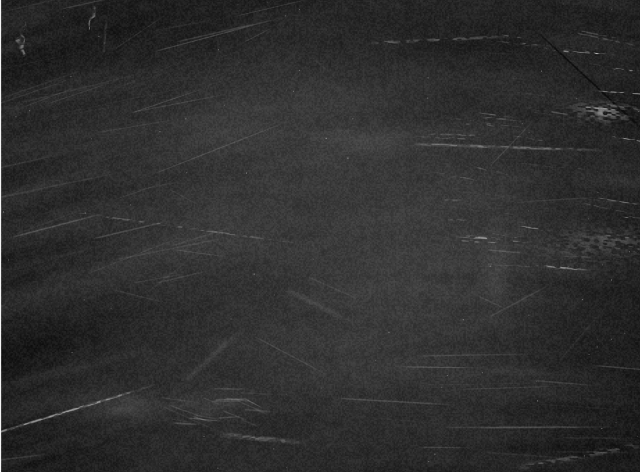
Give the GLSL for this texture, as a Shadertoy shader.

```glsl
// A worn blackboard: dark vignetted slate with fine grain and wiped chalk haze.
// Haze follows a gently arched flow; scratches are hashed line segments in groups,
// broken up by chalk noise, with a few long strokes, smudges and specks on top.

#define SLATE_LIGHT 0.214
#define SLATE_DARK 0.108
#define GRAIN_SCALE 340.0
#define GRAIN_AMOUNT 0.075
#define HAZE_AMOUNT 0.13
#define STREAK_AMOUNT 0.075
#define SCRATCH_GAIN 1.0
#define SMUDGE_GAIN 1.0
#define SPECK_CELLS 70.0
#define EDGE_WIDTH 0.0025

float hash(vec2 p) {
    vec3 q = fract(p.xyx * 0.1031);
    q += dot(q, q.yzx + 33.33);
    return fract((q.x + q.y) * q.z);
}

float noise(vec2 p) {
    vec2 i = floor(p), f = fract(p);
    f = f * f * (3.0 - 2.0 * f);
    return mix(mix(hash(i), hash(i + vec2(1, 0)), f.x),
               mix(hash(i + vec2(0, 1)), hash(i + vec2(1, 1)), f.x), f.y);
}

float fbm(vec2 p) {
    float sum = 0.0, amp = 0.5;
    for (int i = 0; i < 5; i++) {
        sum += amp * noise(p);
        p = mat2(1.6, 0.25, -0.25, 1.6) * p * 1.25 + 17.3;
        amp *= 0.5;
    }
    return sum;
}

// Soft line from a to b that fades at both ends
float stroke(vec2 p, vec2 a, vec2 b, float width) {
    vec2 d = b - a;
    float t = clamp(dot(p - a, d) / dot(d, d), 0.0, 1.0);
    float line = 1.0 - smoothstep(0.0, width + 1.0 / iResolution.y, length(p - a - d * t));
    return line * smoothstep(0.0, 0.15, t) * (1.0 - smoothstep(0.6, 1.0, t));
}

// Group of random scratches centred in the box lo..hi
float scratches(vec2 p, float seed, int count, vec2 lo, vec2 hi,
                float angle, float spread, float reach) {
    float sum = 0.0;
    for (int i = 0; i < count; i++) {
        vec2 id = vec2(float(i) + 1.0, seed);
        vec2 c = mix(lo, hi, vec2(hash(id), hash(id + 31.7)));
        float turn = angle + spread * (hash(id + 57.1) * 2.0 - 1.0);
        float size = reach * mix(0.25, 1.0, hash(id + 83.9));
        vec2 arm = size * vec2(cos(turn), sin(turn));
        float level = hash(id + 111.3);
        sum += stroke(p, c - arm, c + arm, 0.0012 * hash(id + 7.7)) * (0.15 + level * level);
    }
    return sum;
}

float smudge(vec2 p, vec2 centre, vec2 radius) {
    vec2 q = (p - centre) / radius;
    return exp(-dot(q, q));
}

void mainImage(out vec4 fragColor, in vec2 fragCoord) {
    vec2 uv = fragCoord / iResolution.xy;
    vec2 p = fragCoord / iResolution.y;
    vec2 flow = vec2(p.x, p.y - 0.3 * p.x + 0.155 * p.x * p.x);

    // Slate, vignette and grain
    float rim = length((uv - vec2(0.53, 0.52)) * vec2(1.7, 1.6));
    float tone = mix(SLATE_LIGHT, SLATE_DARK, smoothstep(0.2, 1.15, rim));
    tone += GRAIN_AMOUNT * (noise(p * GRAIN_SCALE) - 0.5);
    tone += 0.04 * (fbm(p * 60.0) - 0.48);

    // Wiped haze and finer streaks, stronger towards the sides
    float sides = smoothstep(0.1, 0.5, abs(uv.x - 0.5));
    float haze = fbm(flow * vec2(2.2, 8.0) + 3.0);
    float streak = fbm(flow * vec2(2.5, 45.0) + 9.0);
    tone += HAZE_AMOUNT * (haze - 0.46);
    tone += STREAK_AMOUNT * (streak - 0.45) * (0.3 + sides) * smoothstep(0.25, 0.6, haze);

    // Scratch groups: upper left, right, scattered, lower left tangle, lower right
    float chalk = smoothstep(0.3, 0.75, noise(flow * vec2(110.0, 280.0)));
    float worn = 0.35 + 0.65 * chalk;
    float marks = 0.11 * scratches(p, 3.0, 34, vec2(0.0, 0.38), vec2(0.5, 1.0), 0.27, 0.12, 0.2);
    marks += 0.38 * chalk * smoothstep(0.75, 1.3, p.x)
        * scratches(p, 11.0, 54, vec2(0.95, 0.42), vec2(1.37, 0.95), -0.12, 0.1, 0.1);
    marks += 0.08 * scratches(p, 23.0, 28, vec2(0.0), vec2(1.35, 1.0), 0.1, 0.8, 0.1);
    marks += 0.13 * scratches(p, 37.0, 26, vec2(0.38, 0.1), vec2(0.58, 0.18), -0.2, 0.35, 0.05);
    marks += 0.11 * scratches(p, 41.0, 18, vec2(0.7, 0.02), vec2(1.35, 0.26), -0.03, 0.07, 0.18);

    // Long single strokes
    marks += 0.42 * worn * stroke(p, vec2(-0.06, 0.067), vec2(0.36, 0.194), 0.0018);
    marks += 0.22 * worn * stroke(p, vec2(0.46, 0.08), vec2(0.66, 0.06), 0.006);
    marks += 0.16 * chalk * stroke(p, vec2(1.08, 0.005), vec2(1.45, 0.075), 0.008);
    marks += 0.06 * stroke(p, vec2(0.38, 0.18), vec2(0.53, 0.32), 0.01);
    marks += 0.06 * stroke(p, vec2(0.6, 0.39), vec2(0.76, 0.31), 0.008);
    marks += 0.16 * chalk * stroke(p, vec2(0.12, 0.555), vec2(0.7, 0.475), 0.0012);
    marks += 0.2 * chalk * stroke(p, vec2(0.77, 0.908), vec2(1.12, 0.925), 0.003);
    marks += 0.25 * worn * stroke(p, vec2(0.86, 0.695), vec2(1.32, 0.68), 0.003);
    marks -= 0.09 * stroke(p, vec2(1.13, 0.94), vec2(1.4, 0.69), 0.0015);

    // Small wavering flecks in the upper left corner
    vec2 wavy = p + 0.03 * (vec2(noise(p * 60.0), noise(p * 60.0 + 40.0)) - 0.5);
    marks += 0.3 * worn * stroke(wavy, vec2(0.035, 0.875), vec2(0.05, 0.95), 0.003);
    marks += 0.3 * worn * stroke(wavy, vec2(0.185, 0.93), vec2(0.19, 0.985), 0.003);
    marks += 0.14 * worn * stroke(p, vec2(0.22, 0.885), vec2(0.225, 0.965), 0.002);

    // Rubbed smudges
    float dust = 0.4 + 1.2 * fbm(flow * vec2(18.0, 60.0));
    float rub = 0.05 * smudge(p, vec2(0.77, 0.7), vec2(0.11, 0.03));
    rub += 0.09 * smudge(p, vec2(0.27, 0.135), vec2(0.1, 0.03));
    rub += 0.06 * smudge(p, vec2(0.45, 0.145), vec2(0.08, 0.03));
    rub += 0.05 * smudge(p, vec2(1.05, 0.43), vec2(0.025, 0.08));
    rub += 0.32 * chalk * smudge(p, vec2(1.28, 0.762), vec2(0.065, 0.02));
    rub += 0.13 * chalk * smudge(p, vec2(1.3, 0.48), vec2(0.13, 0.035));

    // Chalk specks, denser on the right
    vec2 cell = floor(p * SPECK_CELLS);
    vec2 spot = 0.25 + 0.5 * vec2(hash(cell + 5.0), hash(cell + 71.0));
    float dotMask = 1.0 - smoothstep(0.03, 0.16, length(fract(p * SPECK_CELLS) - spot));
    float rare = step(0.985 - 0.035 * smoothstep(0.8, 1.0, uv.x), hash(cell + 19.0));
    marks += 0.25 * rare * dotMask * hash(cell + 43.0);

    tone += SCRATCH_GAIN * marks + SMUDGE_GAIN * rub * dust;
    tone = clamp(tone, 0.05, 0.85);

    // Pale sliver along the left border
    tone = mix(0.95, tone, smoothstep(0.5 * EDGE_WIDTH, 1.5 * EDGE_WIDTH, p.x));
    fragColor = vec4(vec3(tone), 1.0);
}
```
